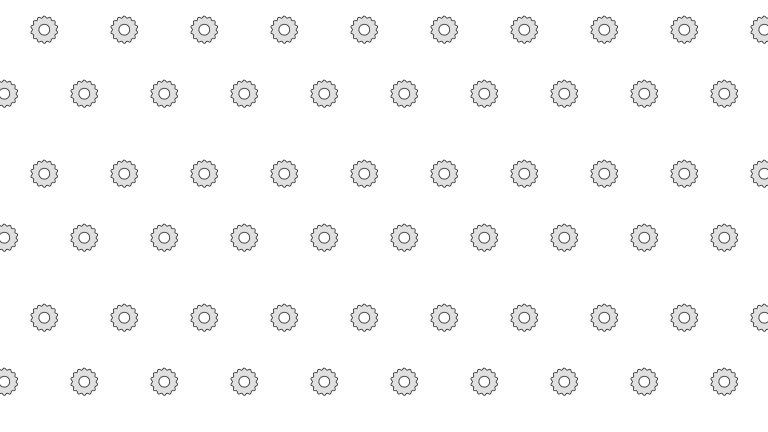
Give the GLSL for this pattern, as a Shadertoy shader.

```glsl
// Small grey cogwheels with thin dark outlines on white, in staggered rows.
// Each tile holds two gears half a tile apart across; a polar cosine makes
// the teeth. Lengths are in units of 1/432 of the canvas height.

const float TAU = 6.2831853;
const float TEETH = 14.0;
const vec2 TILE = vec2(80.0, 144.0);

// Signed distance to the toothed rim, corrected for the slope of the teeth
float rimDistance(vec2 p) {
    float angle = atan(p.x, p.y);
    float radius = max(length(p), 0.001);
    float rim = 12.75 + 0.85 * cos(TEETH * angle);
    float slope = 0.85 * TEETH * sin(TEETH * angle) / max(radius, 6.0);
    return (radius - rim) / sqrt(1.0 + slope * slope);
}

// Share of a pixel lying inside a shape
float coverage(float d, float pixel) {
    return clamp(0.5 - d / pixel, 0.0, 1.0);
}

// Share of a pixel covered by a line along the zero contour
float lineCoverage(float d, float width, float pixel) {
    return coverage(d - 0.5 * width, pixel) - coverage(d + 0.5 * width, pixel);
}

void mainImage(out vec4 fragColor, in vec2 fragCoord) {
    float pixel = 432.0 / iResolution.y;
    vec2 p = fragCoord * pixel;
    vec3 color = vec3(1.0);

    for (int i = 0; i < 2; i++) {
        // Nearest gear of this row, the second row shifted by half a tile
        vec2 center = vec2(44.3, 114.3) - float(i) * vec2(40.0, 64.0);
        vec2 q = mod(p - center + 0.5 * TILE, TILE) - 0.5 * TILE;

        float rim = rimDistance(q);
        float hole = length(q) - 5.4;

        // Grey body with a round hole
        float body = coverage(max(rim, -hole), pixel);
        color = mix(color, vec3(0.88), body);

        // Outlines of the rim and the hole
        float ink = max(lineCoverage(rim, 0.85, pixel), lineCoverage(hole, 0.85, pixel));
        color = mix(color, vec3(0.2, 0.19, 0.2), ink);
    }

    fragColor = vec4(color, 1.0);
}
```
